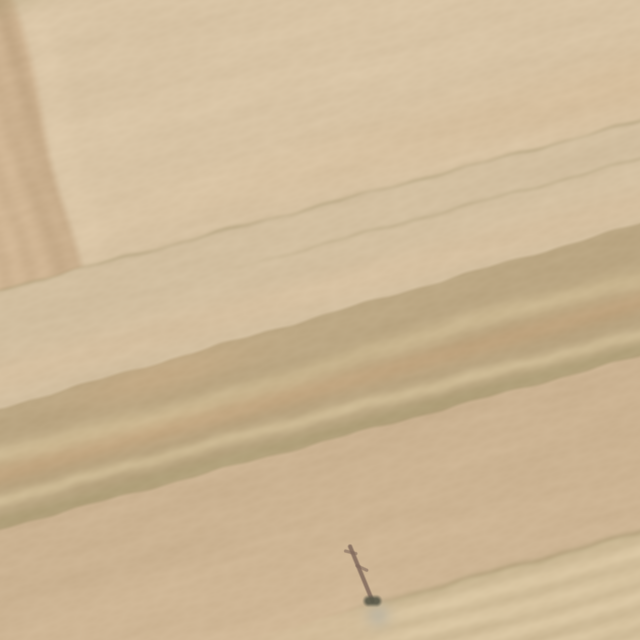
Reproduce this texture procedurally as a WebGL 1 fragment shader.

```glsl
precision highp float;
// Aerial view of dry farmland: slanted fields, a dark fallow band, a farm track
// and a small pole casting a shadow. Fields are split by sheared distances,
// then worn with layered-sine furrows and stretched cellular mottling.
uniform vec2 u_resolution;

#define SLOPE 0.27
#define FURROW_GAIN 0.011
#define MOTTLE_GAIN 0.030
#define EDGE_BLUR 0.0035
#define STRAW vec3(0.850, 0.770, 0.648)
#define PALE_STRIP vec3(0.828, 0.752, 0.630)
#define FALLOW vec3(0.718, 0.638, 0.498)
#define CLAY vec3(0.800, 0.703, 0.573)
#define STUBBLE vec3(0.832, 0.755, 0.615)
#define OLIVE vec3(0.650, 0.590, 0.440)

vec2 hash2(vec2 p) {
  return fract(sin(vec2(dot(p, vec2(127.1, 311.7)), dot(p, vec2(269.5, 183.3)))) * 437.58);
}

// Distance to the nearest scattered cell point, centred near zero.
float cellular(vec2 p) {
  vec2 cell = floor(p), f = fract(p);
  float nearest = 2.0;
  for (int j = -1; j <= 1; j++) {
    for (int i = -1; i <= 1; i++) {
      vec2 o = vec2(float(i), float(j));
      vec2 d = o + hash2(cell + o) - f;
      nearest = min(nearest, dot(d, d));
    }
  }
  return sqrt(nearest) - 0.5;
}

// Long wavering furrows running along p.x.
float furrows(vec2 p) {
  float sum = 0.0, freq = 34.0, gain = 0.5;
  for (int i = 0; i < 5; i++) {
    float k = float(i);
    float bend = 1.6 * sin(p.x * (4.0 + 3.1 * k) + p.y * 17.0 + k * 2.3);
    float fade = 0.6 + 0.4 * sin(p.x * (7.0 + 2.0 * k) - p.y * 23.0 + k);
    sum += gain * fade * sin(p.y * freq + bend + k * 1.9);
    freq *= 1.75;
    gain *= 0.8;
  }
  return sum;
}

float above(float d) { return smoothstep(-EDGE_BLUR, EDGE_BLUR, d); }

float ridge(float d, float width) { return exp(-d * d / (width * width)); }

float segment(vec2 p, vec2 a, vec2 b) {
  vec2 ab = b - a;
  return length(p - a - ab * clamp(dot(p - a, ab) / dot(ab, ab), 0.0, 1.0));
}

float stroke(vec2 p, vec2 a, vec2 b, float width) {
  return 1.0 - smoothstep(width * 0.4, width * 1.6, segment(p, a, b));
}

void main() {
  vec2 uv = gl_FragCoord.xy / u_resolution;
  float wobble = 0.0015 * sin(uv.x * 31.0) + 0.001 * sin(uv.x * 83.0 + 1.0);
  float v = uv.y - SLOPE * uv.x;
  float vw = v + wobble;
  float grain = furrows(vec2(uv.x, v));
  float patches = cellular(vec2(uv.x * 11.0, v * 34.0));
  float fine = cellular(vec2(uv.x * 48.0, v * 95.0));

  // Lower clay field, paler toward the bottom left
  vec3 color = CLAY + 0.022 * (1.0 - smoothstep(-0.1, 0.08, v)) * (1.0 - 0.5 * uv.x);

  // Stubble rows in the lower right corner
  float rightSide = smoothstep(0.50, 0.66, uv.x);
  float stubble = above(-0.103 - vw) * mix(0.45, 1.0, rightSide) * smoothstep(0.36, 0.48, uv.x);
  float rows = sin((v + 0.103) * 175.0 + 0.6 * sin(uv.x * 9.0));
  color = mix(color, STUBBLE + 0.022 * rows * rightSide, stubble);
  color = mix(color, OLIVE, 0.42 * ridge(vw + 0.102, 0.006) * rightSide);

  // Fallow band with lighter and browner lanes
  float bandTop = uv.y - 0.362 - 0.289 * uv.x + wobble;
  vec3 band = FALLOW + 0.018 * smoothstep(0.25, 0.36, v);
  band += vec3(0.065, 0.067, 0.057) * ridge(vw - 0.290 + 0.008 * sin(uv.x * 6.0), 0.017);
  band += vec3(0.080, 0.084, 0.075) * ridge(vw - 0.218 + 0.012 * uv.x * uv.x, 0.011);
  band += vec3(0.035, 0.008, 0.000) * ridge(v - 0.258, 0.018);
  band += vec3(0.030, 0.010, 0.005) * ridge(v - 0.345, 0.03) * ridge(uv.x - 0.25, 0.14);
  band -= vec3(0.025, 0.010, 0.020) * ridge(v - 0.183, 0.013);
  color = mix(color, band, above(vw - 0.173));

  // Pale strip and the large straw field
  vec3 strip = PALE_STRIP + vec3(0.010, 0.0, -0.004) * ridge(v - 0.41, 0.03);
  strip = mix(strip, OLIVE, 0.22 * ridge(vw - 0.482, 0.004) * smoothstep(0.25, 0.6, uv.x));
  color = mix(color, strip, above(bandTop));
  float trackLine = uv.y - 0.547 - 0.264 * uv.x + wobble;
  vec3 straw = STRAW - vec3(0.010, 0.022, 0.032) * ridge(trackLine - 0.06, 0.055) * uv.x;

  // Tilled field at the left, beside a pale headland
  float margin = uv.x - 0.122 + 0.245 * (uv.y - 0.59) + 0.004 * sin(uv.y * 19.0);
  vec3 tilled = CLAY + vec3(0.010, 0.002, 0.0);
  tilled += 0.012 * sin(margin * 150.0 + 2.0 * sin(uv.y * 8.0));
  tilled -= 0.030 * ridge(margin + 0.025, 0.022);
  straw += 0.014 * ridge(margin - 0.025, 0.022);
  color = mix(color, mix(tilled, straw, smoothstep(-0.009, 0.009, margin)), above(trackLine));
  color = mix(color, OLIVE, 0.35 * ridge(trackLine, 0.004) * (0.75 + 0.25 * sin(uv.x * 40.0)));
  color = mix(color, OLIVE, 0.30 * smoothstep(0.955, 1.0, v) * (1.0 - smoothstep(0.03, 0.12, uv.x)));

  // Soil texture
  color += FURROW_GAIN * grain + MOTTLE_GAIN * (0.4 * patches + 0.5 * fine) * vec3(0.9, 1.0, 1.1);

  // Pole, its shadow and the disturbed ground at its foot
  vec2 foot = vec2(0.582, 0.061);
  color = mix(color, vec3(0.72, 0.70, 0.64), 0.65 * ridge(length(uv - foot - vec2(0.009, -0.023)), 0.019));
  vec3 shade = vec3(0.50, 0.41, 0.36);
  color = mix(color, shade, 0.85 * stroke(uv, vec2(0.547, 0.146), foot, 0.0032));
  color = mix(color, shade, 0.60 * stroke(uv, vec2(0.540, 0.139), vec2(0.556, 0.135), 0.0025));
  color = mix(color, shade, 0.60 * stroke(uv, vec2(0.558, 0.116), vec2(0.573, 0.109), 0.0025));
  color = mix(color, vec3(0.34, 0.34, 0.28), 0.9 * stroke(uv, foot - vec2(0.006, 0.0), foot + vec2(0.006, 0.0), 0.007));
  gl_FragColor = vec4(clamp(color, 0.0, 1.0), 1.0);
}
```
